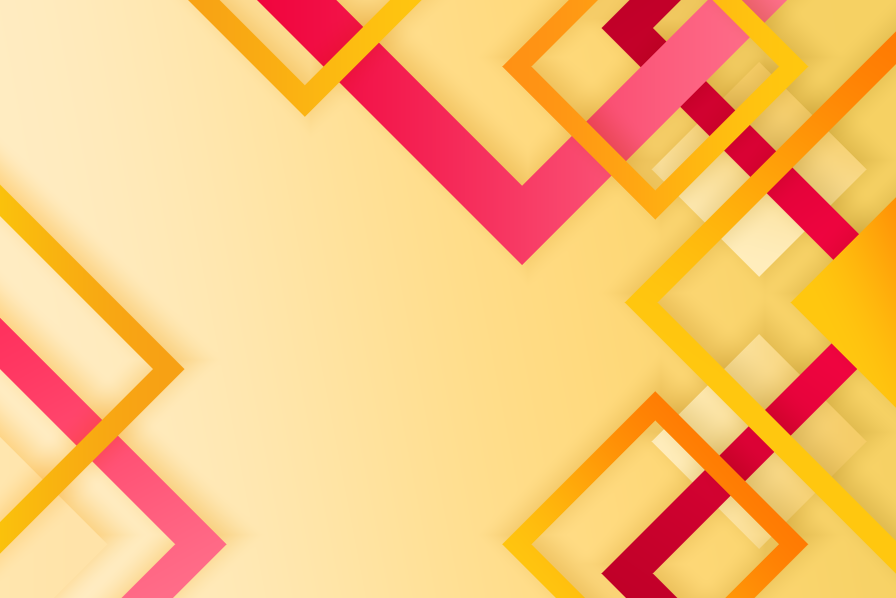
A Shadertoy shader for this background:

```glsl
// Overlapping diamond frames and ribbons in gold, orange and red on a cream gradient.

#define VIEW_HEIGHT 5.12
#define VIEW_WIDTH 7.68
#define SHADOW_OFFSET vec2(0.05, 0.08)
#define SHADOW_BLUR 0.22
#define SHADOW_DEPTH 0.62
#define SHADOW_WARM vec3(0.99, 0.80, 0.38)
#define SHADOW_DEEP vec3(0.82, 0.79, 0.58)
#define SOLID -9.0

const vec3 CREAM   = vec3(1.00, 0.93, 0.74);
const vec3 TAN     = vec3(0.96, 0.80, 0.40);
const vec3 YELLOW  = vec3(1.00, 0.78, 0.06);
const vec3 AMBER   = vec3(0.97, 0.63, 0.08);
const vec3 ORANGE  = vec3(1.00, 0.47, 0.01);
const vec3 CRIMSON = vec3(0.74, 0.00, 0.15);
const vec3 RED     = vec3(1.00, 0.02, 0.28);
const vec3 ROSE    = vec3(1.00, 0.17, 0.35);
const vec3 PINK    = vec3(1.00, 0.46, 0.56);

// Signed distance to a diamond ring; radii are half diagonals
float diamondRing(vec2 q, float outer, float inner) {
    float r = abs(q.x) + abs(q.y);
    return max(r - outer, inner - r) * 0.7071;
}

// Lays one ring with its soft shadow and a gradient along the given slope
void layer(inout vec3 color, vec2 p, vec2 center, float outer, float inner,
           vec3 from, vec3 to, vec2 slope) {
    vec2 q = p - center;
    float pixel = VIEW_HEIGHT / iResolution.y;

    float shadowDist = diamondRing(q - SHADOW_OFFSET, outer, inner);
    float shadow = 1.0 - smoothstep(-SHADOW_BLUR, SHADOW_BLUR, shadowDist);
    vec3 tint = mix(SHADOW_WARM, SHADOW_DEEP, clamp(p.x / VIEW_WIDTH, 0.0, 1.0));
    color *= mix(vec3(1.0), tint, shadow * SHADOW_DEPTH);

    float t = smoothstep(0.0, 1.0, 0.5 + 0.5 * dot(q / outer, slope));
    float cover = clamp(0.5 - diamondRing(q, outer, inner) / pixel, 0.0, 1.0);
    color = mix(color, mix(from, to, t), cover);
}

vec3 background(vec2 p) {
    float t = p.x / VIEW_WIDTH + 0.025 * (p.y - 0.5 * VIEW_HEIGHT);
    vec3 c = mix(vec3(1.0, 0.925, 0.76), vec3(1.0, 0.85, 0.48), smoothstep(0.0, 0.75, t));
    return mix(c, vec3(0.965, 0.82, 0.39), smoothstep(0.6, 1.0, t));
}

void mainImage(out vec4 fragColor, in vec2 fragCoord) {
    vec2 p = fragCoord * VIEW_HEIGHT / iResolution.y;
    vec3 color = background(p);

    // Pale squares
    layer(color, p, vec2(6.50, 3.67), 0.92, SOLID, TAN, CREAM, vec2(-0.3, -1.0));
    layer(color, p, vec2(6.50, 1.34), 0.92, SOLID, CREAM, TAN, vec2(0.9, 0.0));
    layer(color, p, vec2(-0.36, 0.46), 1.28, SOLID, CREAM, vec3(1.0, 0.89, 0.66), vec2(1.0, 0.0));

    // Red and pink ribbons
    layer(color, p, vec2(8.15, 4.88), 3.00, 2.56, CRIMSON, RED, vec2(0.7, -1.0));
    layer(color, p, vec2(8.15, 0.21), 3.00, 2.56, CRIMSON, RED, vec2(0.7, 1.0));
    layer(color, p, vec2(-0.36, 0.46), 2.30, 1.86, ROSE, PINK, vec2(0.5, -0.9));
    layer(color, p, vec2(4.47, 5.85), 3.00, 2.32, vec3(0.94, 0.0, 0.23), PINK, vec2(1.0, 0.0));

    // Golden frames
    layer(color, p, vec2(2.61, 5.42), 1.30, 1.03, AMBER, YELLOW, vec2(1.0, 0.0));
    layer(color, p, vec2(-0.20, 1.96), 1.78, 1.51, vec3(1.0, 0.94, 0.0), AMBER, vec2(1.0, 0.0));
    layer(color, p, vec2(5.61, 4.55), 1.31, 1.06, vec3(1.0, 0.57, 0.08), YELLOW, vec2(1.0, 0.0));
    layer(color, p, vec2(5.61, 0.46), 1.31, 1.06, YELLOW, ORANGE, vec2(0.8, 0.7));
    layer(color, p, vec2(8.35, 2.53), 3.00, 2.72, YELLOW, ORANGE, vec2(0.9, 1.3));

    // Solid orange corner
    layer(color, p, vec2(7.87, 2.53), 1.10, SOLID, YELLOW, ORANGE, vec2(1.2, 0.6));

    fragColor = vec4(color, 1.0);
}
```
